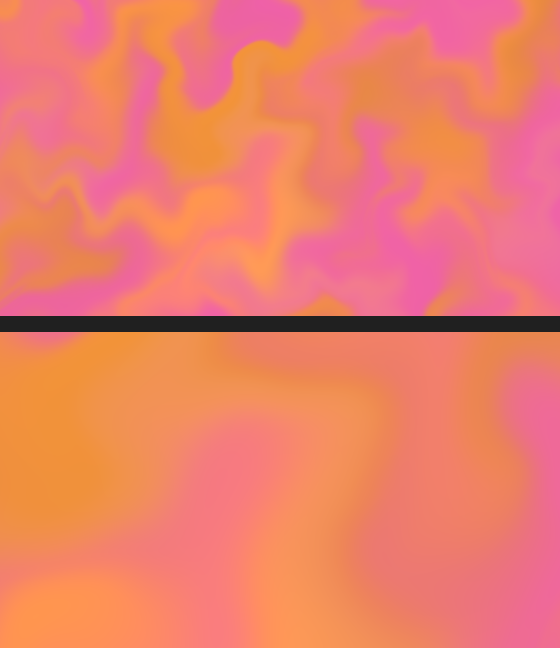
Top, the full canvas; bottom, a detail of the centre.
Reproduce this background procedurally as a Shadertoy shader.

```glsl
// Soft smeared clouds of pink, coral and orange.
// Gradient noise is carried along large and small swirling flows, averaged
// by a brush of varying softness, then mapped to an even colour ramp.

const vec3 PINK   = vec3(0.940, 0.375, 0.670);
const vec3 CORAL  = vec3(0.940, 0.470, 0.475);
const vec3 ORANGE = vec3(0.960, 0.585, 0.220);
const vec3 HAZE   = vec3(0.930, 0.620, 0.530);

const int   BRUSH_SAMPLES = 10;
const float BRUSH_SHARP   = 0.010;
const float BRUSH_SOFT    = 0.040;

// Unit gradient for a lattice cell, from an integer hash.
vec2 cellGradient(vec2 cell) {
    uvec2 q = uvec2(ivec2(cell)) * uvec2(1597u, 3813u);
    uint h = (q.x ^ (q.y << 7)) * 747796u + q.y * 28913u;
    h = (h ^ (h >> 15)) * 739397u;
    h = (h ^ (h >> 13)) * 461845u;
    h ^= h >> 16;
    float angle = 6.28319 * float(h & 65535u) / 65536.0;
    return vec2(cos(angle), sin(angle));
}

// Gradient noise, roughly -0.7 to 0.7.
float gradientNoise(vec2 p) {
    vec2 cell = floor(p);
    vec2 f = p - cell;
    vec2 u = f * f * f * (f * (f * 6.0 - 15.0) + 10.0);
    vec2 e = vec2(1.0, 0.0);
    float a = dot(cellGradient(cell), f);
    float b = dot(cellGradient(cell + e.xy), f - e.xy);
    float c = dot(cellGradient(cell + e.yx), f - e.yx);
    float d = dot(cellGradient(cell + e.xx), f - e.xx);
    return mix(mix(a, b, u.x), mix(c, d, u.x), u.y);
}

// Two rotated octaves, so that lattice zeros do not line up.
float cloudNoise(vec2 p, float detail) {
    mat2 turn = mat2(0.8, 0.6, -0.6, 0.8);
    return gradientNoise(p) + detail * gradientNoise(turn * p * 1.7 + 31.4);
}

// Velocity along the contour lines of a noise potential.
vec2 curlFlow(vec2 p) {
    const float h = 0.02;
    float dx = gradientNoise(p + vec2(h, 0.0)) - gradientNoise(p - vec2(h, 0.0));
    float dy = gradientNoise(p + vec2(0.0, h)) - gradientNoise(p - vec2(0.0, h));
    return vec2(dy, -dx) / (2.0 * h);
}

// Carries a point through the flow; frequency sets the swirl size.
vec2 advect(vec2 p, float frequency, float time, int steps) {
    vec2 start = p * frequency + 7.3;
    vec2 q = start;
    for (int i = 0; i < steps; i++) {
        q += time / float(steps) * curlFlow(q);
    }
    return p + (q - start) / frequency;
}

// Hue, shade and haze fields at one point.
vec3 smearedFields(vec2 p, float strength) {
    vec2 q = advect(p, 5.3, 0.28 * strength, 3);
    q = advect(q, 2.7, 0.55 * strength, 5);
    return vec3(cloudNoise(q * 2.3 + 12.7, 0.5),
                cloudNoise(q * 1.9 + 53.1, 0.4),
                cloudNoise(q * 2.0 + 87.6, 0.4));
}

// Weighted mean of the fields over a golden-angle disk; the flow strength
// also varies from sample to sample, which drags colour along the swirls.
vec3 brushedFields(vec2 p, float radius) {
    vec3 sum = vec3(0.0);
    float total = 0.0;
    for (int i = 0; i < BRUSH_SAMPLES; i++) {
        float area = (float(i) + 0.3) / float(BRUSH_SAMPLES);
        float angle = 2.39996 * float(i);
        float weight = 1.0 - 0.8 * area;
        float strength = 0.85 + 0.3 * fract(0.618 * float(i));
        vec2 offset = radius * sqrt(area) * vec2(cos(angle), sin(angle));
        sum += weight * smearedFields(p + offset, strength);
        total += weight;
    }
    return sum / total;
}

// Three-stop ramp, t from 0 to 1.
vec3 warmRamp(float t) {
    return t < 0.5 ? mix(PINK, CORAL, 2.0 * t) : mix(CORAL, ORANGE, 2.0 * t - 1.0);
}

void mainImage(out vec4 fragColor, in vec2 fragCoord) {
    vec2 p = fragCoord / iResolution.y;
    float softness = smoothstep(-0.35, 0.25, gradientNoise(p * 3.1 + 140.2));
    vec3 fields = brushedFields(p, mix(BRUSH_SHARP, BRUSH_SOFT, softness));

    // The tanh curve spreads the noise evenly over the ramp.
    float hue = 0.5 + 0.5 * tanh(3.4 * fields.x - 0.06);
    vec3 color = warmRamp(hue);

    // Broad light and dark patches, strongest in the orange.
    color *= 1.0 + mix(0.02, 0.13, hue) * fields.y;

    // Pale haze in a few places.
    float haze = smoothstep(0.05, 0.60, fields.z);
    color = mix(color, HAZE, 0.22 * haze);

    fragColor = vec4(clamp(color, 0.0, 1.0), 1.0);
}
```
